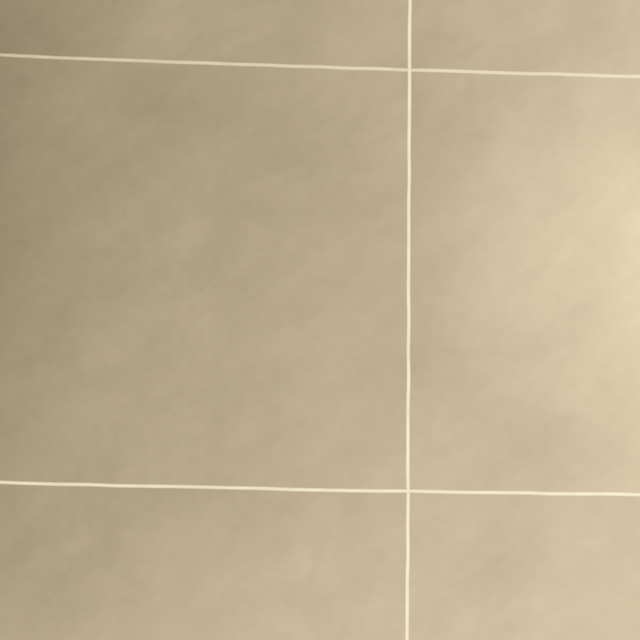
Write a three.js fragment shader that draws this texture.

```glsl
// Large beige stone tiles with thin cream grout, seen slightly askew in warm light.
// Bowed joint lines define a skewed tile grid; layered value noise mottles each tile,
// and a smooth tone field lights the wall from the right.

varying vec2 vUv;

float hash(vec2 p) {
  vec3 q = fract(p.xyx * vec3(0.1031, 0.1030, 0.0973));
  q += dot(q, q.yzx + 33.33);
  return fract((q.x + q.y) * q.z);
}

float noise(vec2 p) {
  vec2 i = floor(p), f = fract(p);
  f = f * f * (3.0 - 2.0 * f);
  return mix(mix(hash(i), hash(i + vec2(1.0, 0.0)), f.x),
             mix(hash(i + vec2(0.0, 1.0)), hash(i + vec2(1.0, 1.0)), f.x), f.y);
}

// Sum of octaves, centred on zero
float fbm(vec2 p) {
  float sum = 0.0, amp = 0.5;
  for (int i = 0; i < 5; i++) {
    sum += amp * (noise(p) - 0.5);
    p = mat2(1.6, 1.2, -1.2, 1.6) * p + 7.3;
    amp *= 0.55;
  }
  return sum;
}

// Mottling: broad clouds, diagonal brushing and fine grain
float stone(vec2 p) {
  vec2 warp = vec2(fbm(p * 4.0), fbm(p * 4.0 + 19.0));
  float clouds = fbm(p * 5.0 + warp);
  vec2 along = vec2(dot(p, vec2(0.82, 0.57)), dot(p, vec2(-0.57, 0.82)));
  float brushing = fbm(along * vec2(9.0, 24.0) + 2.0 * warp + 40.0);
  float grain = fbm(p * 75.0 + 80.0);
  return 0.20 * clouds + 0.12 * brushing + 0.07 * grain;
}

// Warm light: brighter to the right and below, with a glow at the right edge
float lighting(vec2 p) {
  float below = (1.0 - p.y) * (1.0 - p.y);
  float tone = 0.11 + 0.57 * p.x + 0.30 * below * (1.0 - 0.5 * p.x);
  vec2 toGlow = (p - vec2(1.03, 0.62)) / vec2(0.24, 0.19);
  tone += 0.27 * exp(-dot(toGlow, toGlow));
  return tone - 0.10 * exp(-p.x * 14.0) * smoothstep(0.1, 0.7, p.y);
}

void main() {
  vec2 p = vUv;

  // Skewed grid: integer values of grid lie on the joints
  float wobble = 0.0012 * (noise(p * 22.0) - 0.5);
  float bow = 0.008 * p.x * (1.0 - p.x);
  float lowJoint = 0.246 - 0.0185 * p.x - bow;
  float highJoint = 0.914 - 0.0335 * p.x - bow;
  vec2 tileSize = vec2(0.67, highJoint - lowJoint);
  vec2 grid = (p - vec2(0.6365 + 0.004 * p.y, lowJoint) + wobble) / tileSize;
  vec2 tile = floor(grid);
  vec2 jointDist = abs(fract(grid + 0.5) - 0.5) * tileSize;

  // Tile face
  float light = lighting(p);
  float tone = light + stone(p + tile * 3.7 + 11.0);
  tone += 0.05 * (hash(tile + 5.0) - 0.5);
  vec3 color = mix(vec3(0.58, 0.52, 0.42), vec3(0.91, 0.84, 0.72), clamp(tone, -0.1, 1.1));

  // Grout: soft thin lines, unevenly filled, fainter along the upper joint
  vec2 line = 1.0 - smoothstep(vec2(0.0008), vec2(0.0042), jointDist);
  line.y *= mix(0.95, 0.72, smoothstep(0.5, 0.8, p.y));
  float fill = 0.84 + 0.16 * noise(p * 45.0 + 3.0);
  vec3 grout = mix(vec3(0.92, 0.87, 0.74), vec3(1.0, 0.96, 0.85), clamp(light * 1.3, 0.0, 1.0));
  color = mix(color, grout, max(line.x, line.y) * fill);

  gl_FragColor = vec4(color, 1.0);
}
```
